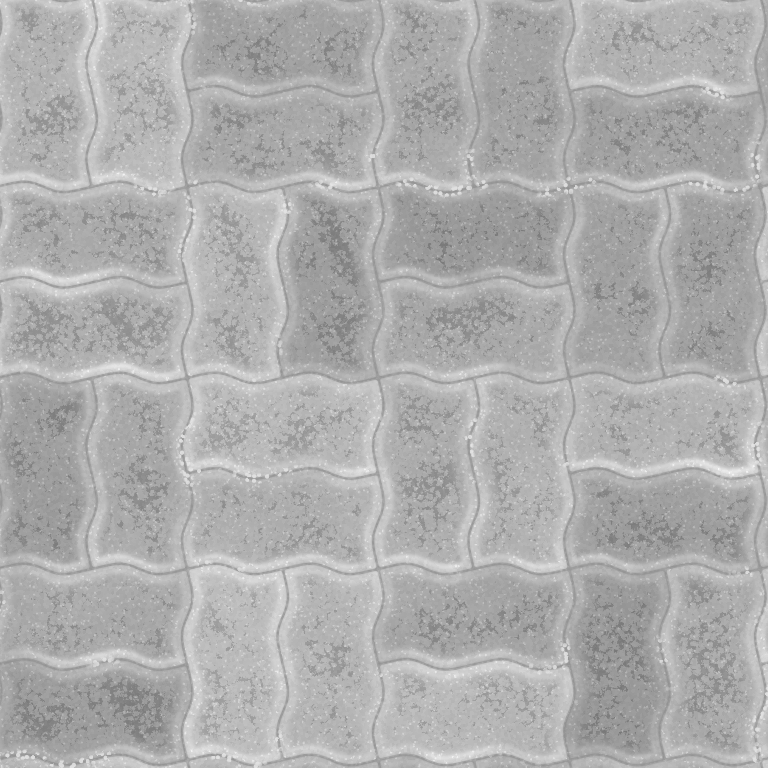
Reproduce this texture procedurally as a Shadertoy shader.

```glsl
// Grey basket-weave pavers with wavy edges, pale bevels, dark stains and chalky chips.
#define CELLS 4.02                  // square pairs of pavers across the canvas
#define ORIGIN vec2(-0.005, 0.0104) // lower left corner of the first pair
#define WAVE 0.052                  // edge wave height, in paver widths
#define JOINT 0.013                 // half width of the joint
#define BEVEL 0.075                 // distance of the bevel crest from the joint
#define DARK_STONE 0.605
#define LIGHT_STONE 0.745
#define JOINT_GREY 0.56
#define CHALK 0.90
#define STAIN 0.11                  // darkening by stains
#define GRAIN 0.045
#define TAU 6.2831853

float hash(vec2 p) {
    vec3 k = fract(p.xyx * vec3(0.1031, 0.1030, 0.0973));
    k += dot(k, k.yzx + 33.33);
    return fract((k.x + k.y) * k.z);
}

// Cellular noise: distance to the nearest point, and that point's random value.
vec2 cellular(vec2 p) {
    vec2 base = floor(p), nearest = vec2(9.0, 0.0);
    for (int y = -1; y <= 1; y++)
    for (int x = -1; x <= 1; x++) {
        vec2 c = base + vec2(x, y);
        vec2 point = c + vec2(hash(c), hash(c + 71.7));
        float dist = length(p - point);
        if (dist < nearest.x) nearest = vec2(dist, hash(c + 19.3));
    }
    return nearest;
}

// Layered, warped sines: soft irregular patches around zero.
float cloud(vec2 p) {
    float sum = 0.0, amp = 0.5;
    for (int i = 0; i < 4; i++) {
        p = mat2(0.8, 0.6, -0.6, 0.8) * p + 0.8 * sin(p.yx * 1.3);
        sum += amp * sin(p.x) * sin(p.y);
        p = p * 1.9 + 3.7;
        amp *= 0.6;
    }
    return sum;
}

// Three scales of cellular noise: crumbly clumps.
float clumps(vec2 p) {
    return 0.5 * cellular(p).x + 0.3 * cellular(p * 2.1 + 5.0).x
         + 0.2 * cellular(p * 4.3 + 9.0).x;
}

// One wave per paver width, leaning a little towards a zigzag.
float wave(float t) {
    return WAVE * (sin(TAU * t) - 0.15 * sin(2.0 * TAU * t));
}

float roundedInset(vec2 p, vec2 halfSize, float radius) {
    vec2 k = abs(p) - halfSize + radius;
    return radius - length(max(k, 0.0)) - min(max(k.x, k.y), 0.0);
}

void mainImage(out vec4 fragColor, in vec2 fragCoord) {
    vec2 uv = fragCoord / iResolution.xy;
    float pixel = 2.0 * CELLS / iResolution.y;

    // Paver widths as the unit; bend space so that the wavy edges become straight.
    vec2 p = (uv - ORIGIN) * CELLS * 2.0;
    vec2 q = p - vec2(-wave(p.y), wave(p.x));

    // Basket weave: pairs alternate between upright and lying pavers.
    vec2 cell = floor(q * 0.5);
    vec2 f = q - 2.0 * cell;
    bool upright = mod(cell.x + cell.y, 2.0) > 0.5;
    vec2 size = upright ? vec2(1.0, 2.0) : vec2(2.0, 1.0);
    vec2 index = upright ? vec2(floor(f.x), 0.0) : vec2(0.0, floor(f.y));
    vec2 local = f - index;
    vec2 id = cell * 2.0 + index;
    float d = roundedInset(local - 0.5 * size, 0.5 * size, 0.04);

    // Stone tone, lifted softly towards the edge.
    float grey = mix(DARK_STONE, LIGHT_STONE, hash(id + 41.0));
    float haze = cloud(p * 1.4 + 8.0);
    grey += 0.02 * cloud(p * 2.5) + (0.05 + 0.06 * haze) * exp(-max(d, 0.0) * 9.0);

    // Stains gather in patches away from the edge.
    vec2 shift = 13.0 * vec2(hash(id), hash(id + 7.0));
    float stain = clumps(p * 13.0) + 0.3 * cloud(p * 4.0 + shift);
    grey -= STAIN * smoothstep(0.49, 0.63, stain) * smoothstep(0.08, 0.28, d);

    // Fine sandy grain with a few pale specks.
    vec2 sand = cellular(p * 34.0);
    grey += GRAIN * (sand.y - 0.5);
    grey += 0.07 * step(0.9, sand.y) * (1.0 - smoothstep(0.2, 0.45, sand.x));

    // Bevel crest, brightest along the lower side.
    float lower = 1.0 - smoothstep(0.08, 0.2, local.y);
    float crest = exp(-pow((d - BEVEL) / 0.04, 2.0));
    grey += crest * mix(0.055, 0.10, lower) * (1.0 + 0.8 * haze);

    // Joint: a pale rim on either side of a thin broken dark line.
    float rough = cellular(p * 22.0 + 4.0).x;
    grey += 0.05 * exp(-pow((d - 0.032) / 0.012, 2.0)) * rough;
    float joint = 1.0 - smoothstep(JOINT - 0.7 * pixel, JOINT + 0.7 * pixel, d);
    grey = mix(grey, JOINT_GREY, joint * (0.85 - 0.5 * rough));

    // Chalky chips along some stretches of joint.
    vec2 chip = cellular(p * 19.0 + 2.0);
    float chalky = smoothstep(0.12, 0.4, cloud(p * 1.7 + 21.0));
    float chips = step(0.35, chip.y) * (1.0 - smoothstep(0.3, 0.55, chip.x));
    grey = mix(grey, CHALK, 0.85 * chips * chalky * (1.0 - smoothstep(0.03, 0.07, d)));

    fragColor = vec4(vec3(clamp(grey, 0.0, 1.0)), 1.0);
}
```
